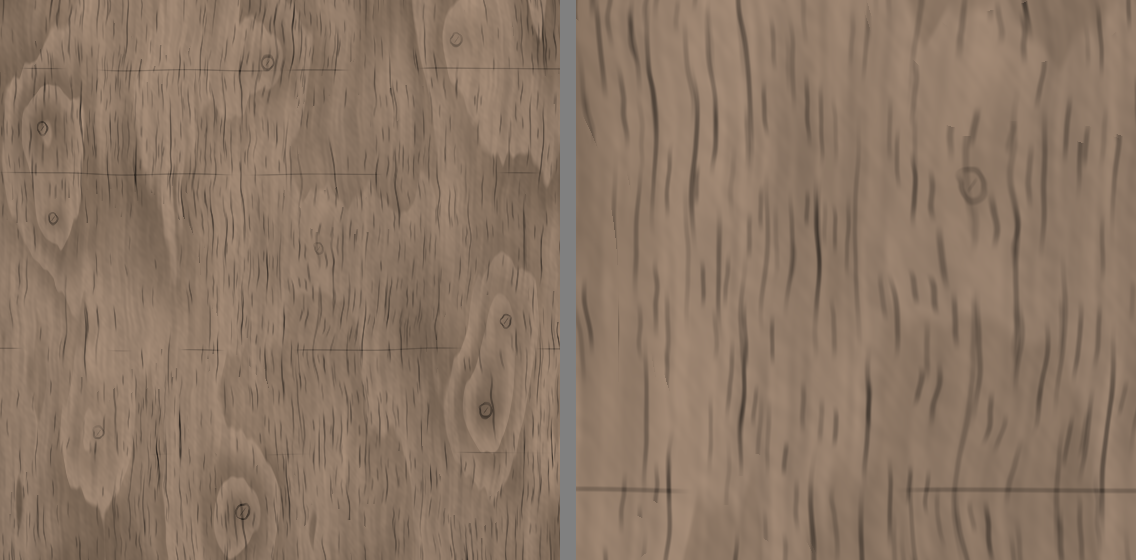
Left, the full canvas; right, a detail of the centre.
A three.js fragment shader for this texture:

```glsl
// Weathered plywood: vertical grain with flame-shaped bands, fine cracks and small knots
varying vec2 vUv;

float hash(vec2 p) {
  return fract(sin(dot(p, vec2(127.1, 311.7))) * 43758.5453);
}

float noise(vec2 p) {
  vec2 i = floor(p), f = fract(p);
  f = f * f * (3.0 - 2.0 * f);
  return mix(mix(hash(i), hash(i + vec2(1.0, 0.0)), f.x),
             mix(hash(i + vec2(0.0, 1.0)), hash(i + 1.0), f.x), f.y);
}

float fbm(vec2 p) {
  float sum = 0.0, amp = 0.5;
  for (int i = 0; i < 4; i++) {
    sum += amp * noise(p);
    p = p * 2.03 + 17.3;
    amp *= 0.5;
  }
  return sum;
}

// Knots are scattered over a 3 by 3 grid with jitter
vec2 knotCentre(float i) {
  vec2 cell = vec2(mod(i, 3.0), floor(i / 3.0));
  return (cell + 0.15 + 0.7 * vec2(hash(cell + 4.7), hash(cell + 9.2))) / 3.0;
}

// Tapered vertical cracks, at most one in each tall cell
float cracks(vec2 p, vec2 cells, float amount) {
  vec2 g = p * cells;
  float column = floor(g.x);
  g.y += 7.0 * hash(vec2(column, cells.x));
  vec2 id = vec2(column, floor(g.y)) + cells;
  float along = fract(g.y);
  float centre = 0.3 + 0.4 * hash(id + 2.3) + 0.15 * (noise(vec2(along * 5.0, id.x)) - 0.5);
  float dist = abs(fract(g.x) - centre) / cells.x;
  float reach = 0.2 + 0.3 * hash(id + 5.1);
  float taper = 1.0 - smoothstep(0.3 * reach, reach, abs(along - 0.5));
  float depth = step(hash(id), amount) * (0.35 + 0.65 * hash(id + 8.4));
  return depth * taper * (1.0 - smoothstep(0.0004, 0.0024, dist));
}

void main() {
  vec2 p = vUv;

  // Grain bends gently, and more strongly around the knots
  vec2 q = p;
  q.x += 0.035 * (fbm(p * vec2(4.0, 5.0)) - 0.5) + 0.004 * (noise(p * vec2(18.0, 22.0)) - 0.5);
  float swell = 0.0, halo = 0.0, ring = 0.0;
  for (int i = 0; i < 9; i++) {
    vec2 d = p - knotCentre(float(i));
    float size = 0.007 + 0.005 * hash(vec2(float(i), 3.1));
    float strength = 0.35 + 0.65 * hash(vec2(float(i), 6.4));
    vec2 wide = d * vec2(15.0, 9.0);
    float bulge = exp(-dot(wide, wide));
    q.x -= 0.25 * d.x * bulge;
    swell += 0.4 * strength * bulge;

    float angleNoise = noise(d * 130.0 + float(i) * 9.0);
    float r = length(d * vec2(1.0, 0.85)) + 0.004 * (angleNoise - 0.5);
    halo += strength * exp(-pow(r / (2.4 * size), 2.0));
    float rim = 1.0 - smoothstep(0.0006, 0.0028, abs(r - size));
    float split = (1.0 - smoothstep(0.0004, 0.002, abs(d.x - 0.7 * d.y)))
                * (1.0 - smoothstep(0.3 * size, 0.8 * size, r));
    ring += strength * (rim * (0.3 + 0.9 * angleNoise) + 0.5 * split);
  }

  // Growth bands: a slow ramp that ends at a sharp, frayed edge
  float growth = fbm(q * vec2(4.2, 1.3) + 3.7) + swell;
  growth += 0.035 * (noise(q * vec2(110.0, 6.0)) - 0.5);
  float phase = fract(growth * 5.5);
  float band = smoothstep(0.05, 0.85, phase) * (1.0 - smoothstep(0.91, 1.0, phase));
  band *= 0.35 + 0.9 * smoothstep(0.25, 0.7, fbm(p * vec2(5.0, 3.0) + 21.0));

  // Fibres, pores and broad stains
  float fibre = noise(q * vec2(95.0, 5.0)) - 0.5;
  float fineFibre = noise(q * vec2(230.0, 14.0) + 31.0) - 0.5;
  float pores = noise(p * vec2(210.0, 130.0) + p.yx * 60.0) - 0.5;
  float stain = fbm(p * vec2(6.0, 4.0) + 50.0) - 0.47;

  vec3 paleWood = vec3(0.597, 0.506, 0.430);
  vec3 darkWood = vec3(0.445, 0.372, 0.308);
  vec3 color = mix(paleWood, darkWood, clamp(0.8 * band + 0.35 * halo, 0.0, 1.0));
  color *= 1.0 + 0.08 * fibre + 0.09 * fineFibre + 0.05 * pores + 0.2 * stain;

  // Long and short cracks, denser in some regions
  float density = 0.15 + 0.5 * smoothstep(0.3, 0.65, noise(p * vec2(7.0, 4.0) + 12.0));
  float crack = 0.6 * cracks(q, vec2(38.0, 5.0), density);
  crack += 0.5 * cracks(q + 0.37, vec2(64.0, 9.0), density);
  crack += 0.4 * cracks(q + 0.71, vec2(105.0, 17.0), density);

  // Faint broken checks across the grain
  float y = mod(p.y + 0.006 * (noise(vec2(p.x * 9.0, 2.0)) - 0.5), 0.5);
  float check = 1.0 - smoothstep(0.0004, 0.0022, min(abs(y - 0.19), abs(y - 0.376)));
  check *= smoothstep(0.4, 0.75, noise(vec2(p.x * 14.0, floor(p.y * 4.0) * 5.0)));

  color *= 1.0 - 0.65 * clamp(crack + 0.3 * check + 0.7 * ring, 0.0, 1.0);
  gl_FragColor = vec4(color, 1.0);
}
```
